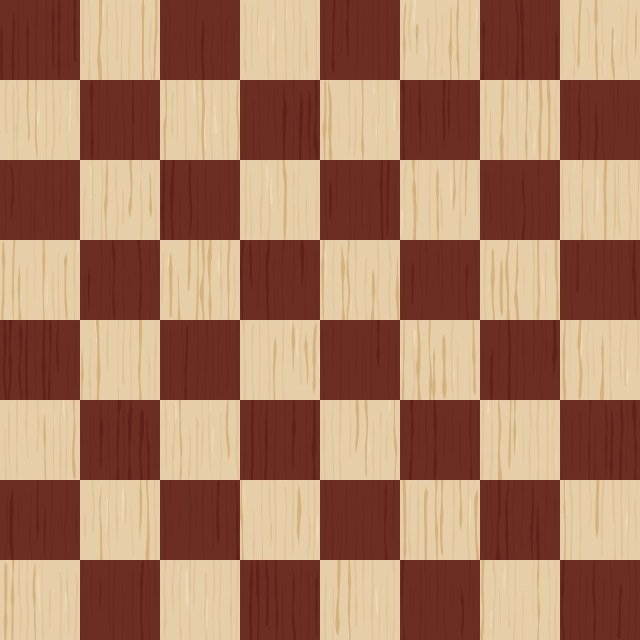
Reproduce this pattern procedurally as a Shadertoy shader.

```glsl
const float CELLS = 8.0;
const int STREAKS = 10;
const int GLINTS = 3;

const vec3 MAPLE = vec3(0.90, 0.81, 0.66);
const vec3 MAPLE_FAINT = vec3(0.87, 0.76, 0.585);
const vec3 MAPLE_STRONG = vec3(0.835, 0.70, 0.49);
const vec3 MAPLE_GLINT = vec3(0.93, 0.85, 0.72);
const vec3 CHERRY = vec3(0.425, 0.18, 0.135);
const vec3 CHERRY_FAINT = vec3(0.40, 0.16, 0.115);
const vec3 CHERRY_STRONG = vec3(0.375, 0.135, 0.095);

float hash(vec3 p) {
    p = fract(p * vec3(0.1031, 0.1030, 0.0973));
    p += dot(p, p.yzx + 33.33);
    return fract((p.x + p.y) * p.z);
}

// Smooth one-dimensional noise along y
float wave(float y, vec3 seed) {
    float k = floor(y);
    float a = hash(seed + vec3(0.0, 0.0, k));
    float b = hash(seed + vec3(0.0, 0.0, k + 1.0));
    return mix(a, b, smoothstep(0.0, 1.0, y - k));
}

// Coverage of one wavering vertical fibre with tapered ends and a small knot
float fibre(vec2 q, float centre, float halfWidth, vec2 span, vec3 seed, float px) {
    float taper = mix(0.02, 0.3, hash(seed + 31.0));
    float ends = smoothstep(0.0, taper, q.y - span.x) * smoothstep(0.0, taper, span.y - q.y);
    float knot = (q.y - hash(seed + 37.0)) / 0.09;
    float swell = 0.55 + 0.9 * wave(q.y * 5.0, seed + 11.0) + 0.6 * exp(-knot * knot);
    float w = halfWidth * swell * ends;
    float bend = 0.028 * (wave(q.y * 3.0, seed) - 0.5);
    float d = abs(q.x - centre - bend) - w;
    return clamp(min(0.5 - d / px, 2.0 * w / px), 0.0, 1.0);
}

// Wood surface of one square: q runs 0..1 inside it
vec3 wood(vec2 q, vec2 cell, vec3 base, vec3 faint, vec3 strong, vec3 glint, float px) {
    vec3 col = base;

    // Pale flecks
    for (int i = 0; i < GLINTS; i++) {
        vec3 seed = vec3(cell * 7.0 + 3.0, 900.0 + float(i) * 60.0);
        float low = hash(seed + 2.0) * 0.8;
        vec2 span = vec2(low, low + 0.25 + 0.3 * hash(seed + 3.0));
        col = mix(col, glint, fibre(q, hash(seed + 1.0), 0.011, span, seed, px));
    }

    // Evenly spread grain lines, some of them broad and deep
    for (int i = 0; i < STREAKS; i++) {
        vec3 seed = vec3(cell * 7.0 + 3.0, float(i) * 60.0);
        float jitter = 0.6 * (hash(seed + 1.0) - 0.5);
        float centre = (float(i) + 0.5 + jitter) / float(STREAKS);
        float isStrong = step(0.68, hash(seed + 2.0));
        float halfWidth = mix(0.0075, 0.0135, isStrong) * mix(0.7, 1.2, hash(seed + 3.0));
        vec2 span = vec2(mix(-0.8, 0.35, hash(seed + 4.0)), mix(1.8, 0.65, hash(seed + 5.0)));
        col = mix(col, mix(faint, strong, isStrong), fibre(q, centre, halfWidth, span, seed, px));
    }
    return col;
}

// Share of the dark square at p, softened over one pixel
float checker(vec2 p, float px) {
    vec2 edge = 2.0 * (abs(fract((p - 0.5) * 0.5) - 0.5) - 0.25);
    vec2 side = clamp(2.0 * edge / px, -1.0, 1.0);
    return 0.5 - 0.5 * side.x * side.y;
}

void mainImage(out vec4 fragColor, in vec2 fragCoord) {
    vec2 p = fragCoord / iResolution.xy * CELLS;
    float px = CELLS / min(iResolution.x, iResolution.y);
    vec2 cell = mod(floor(p), CELLS);
    vec2 q = fract(p);

    vec3 light = wood(q, cell, MAPLE, MAPLE_FAINT, MAPLE_STRONG, MAPLE_GLINT, px);
    vec3 dark = wood(q, cell, CHERRY, CHERRY_FAINT, CHERRY_STRONG, CHERRY, px);
    fragColor = vec4(mix(light, dark, checker(p, px)), 1.0);
}
```
